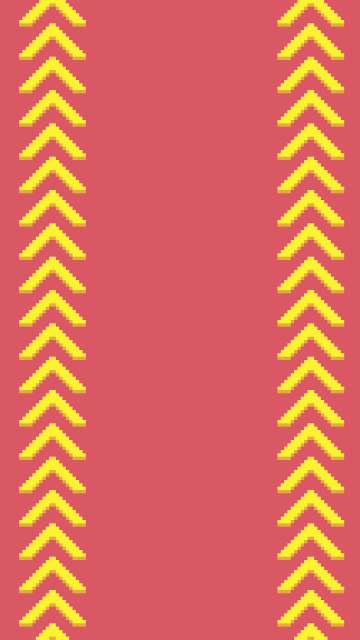
Give the GLSL for this pattern, as a Shadertoy shader.

```glsl
// Two vertical strips of stepped yellow chevrons with a shaded lower edge on coral.

const vec3 CORAL  = vec3(0.855, 0.345, 0.388);
const vec3 YELLOW = vec3(0.985, 0.950, 0.205);
const vec3 AMBER  = vec3(0.920, 0.650, 0.300);

const vec2 GRID = vec2(108.0, 192.0); // blocks across the canvas
const int SAMPLES = 6;                // smoothing samples per axis

// Block colour: column counts outward from the spine, row down from the apex.
vec3 chevronBlock(float column, float row, float halfWidth, float thickness) {
    if (column >= halfWidth) return CORAL;
    float depth = row - column;
    bool body = depth >= 0.0 && depth < thickness;
    bool innerShade = depth == thickness;
    // The arm tips end in a shaded row that shares the next apex's row.
    bool tipShade = row == 0.0 && column >= halfWidth - thickness;
    if (tipShade || innerShade) return AMBER;
    return body ? YELLOW : CORAL;
}

// Both strips, with the position given in blocks from the lower left.
vec3 chevronStrips(vec2 p, vec2 spines, float period, float apex) {
    float nearest = min(abs(p.x - spines.x), abs(p.x - spines.y));
    float row = floor(mod(GRID.y - p.y - apex, period));
    return chevronBlock(floor(nearest), row, 10.0, 4.0);
}

void mainImage(out vec4 fragColor, in vec2 fragCoord) {
    vec2 spines = vec2(15.75, 93.25);
    vec3 color = vec3(0.0);

    // Average over the pixel to smooth the block edges.
    for (int j = 0; j < SAMPLES; j++) {
        for (int i = 0; i < SAMPLES; i++) {
            vec2 offset = (vec2(i, j) + 0.5) / float(SAMPLES) - 0.5;
            vec2 p = (fragCoord + offset) / iResolution.xy * GRID;
            color += chevronStrips(p, spines, 10.0, 7.0);
        }
    }
    fragColor = vec4(color / float(SAMPLES * SAMPLES), 1.0);
}
```
